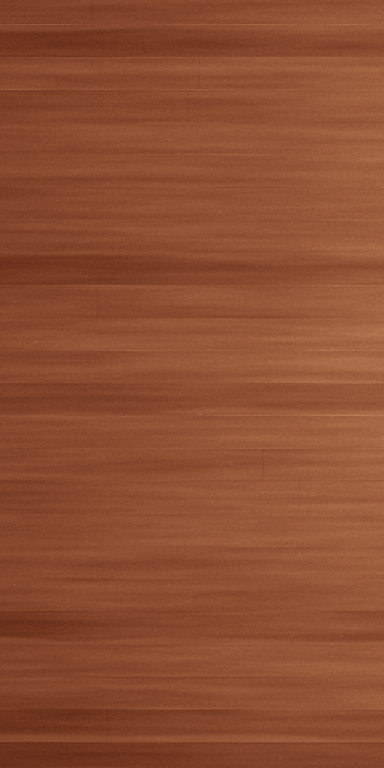
Give the GLSL for this texture, as a Shadertoy shader.

```glsl
// Reddish-brown wooden planks laid horizontally, with streaked grain, thin seams and light wear.

float hash(vec2 p) {
    vec3 q = fract(p.xyx * vec3(0.1031, 0.1030, 0.0973));
    q += dot(q, q.yzx + 33.33);
    return fract((q.x + q.y) * q.z);
}

vec2 gradient(vec2 cell) {
    float angle = 6.2832 * hash(cell);
    return vec2(cos(angle), sin(angle));
}

float gradientNoise(vec2 p) {
    vec2 i = floor(p), f = fract(p);
    vec2 u = f * f * f * (f * (f * 6.0 - 15.0) + 10.0);
    vec2 e = vec2(0.0, 1.0);
    float low = mix(dot(gradient(i), f), dot(gradient(i + e.yx), f - e.yx), u.x);
    float high = mix(dot(gradient(i + e), f - e), dot(gradient(i + 1.0), f - 1.0), u.x);
    return mix(low, high, u.y);
}

// Coverage of a thin line, softened by one pixel
float line(float dist, float halfWidth) {
    float pixel = 1.0 / iResolution.y;
    return clamp((halfWidth - abs(dist)) / pixel + 0.5, 0.0, 1.0) * min(1.0, 2.0 * halfWidth / pixel);
}

// Long, flat streaks, shifted from plank to plank
float streaks(vec2 p, float row) {
    float sum = 0.0, weight = 0.21;
    vec2 scale = vec2(3.0, 62.0);
    for (int i = 0; i < 4; i++) {
        float n = gradientNoise(p * scale + vec2(row * 7.3, float(i) * 19.7));
        sum += weight * (2.0 * smoothstep(-0.5, 0.5, n) - 1.0);
        scale *= vec2(1.9, 1.7);
        weight *= 0.64;
    }
    return sum;
}

// Short, faint scratches scattered over the boards
float scratches(vec2 p) {
    float cover = 0.0;
    for (int i = 0; i < 14; i++) {
        float id = float(i);
        vec2 center = vec2(0.5 * hash(vec2(id, 3.0)), hash(vec2(id, 8.0)));
        float angle = 3.1416 * hash(vec2(id, 13.0));
        vec2 along = vec2(cos(angle), sin(angle)), d = p - center;
        float reach = mix(0.008, 0.025, hash(vec2(id, 21.0)));
        float fade = 1.0 - smoothstep(0.4 * reach, reach, abs(dot(d, along)));
        cover = max(cover, fade * line(dot(d, vec2(-along.y, along.x)), 0.0005));
    }
    return cover;
}

void mainImage(out vec4 fragColor, in vec2 fragCoord) {
    vec2 uv = fragCoord / iResolution.xy;
    vec2 p = uv * vec2(0.5, 1.0);

    // Plank rows, counted from the top
    const float rows = 23.55;
    float level = (1.0 - uv.y) * rows + 0.25;
    float row = floor(level), f = fract(level);
    float seam = floor(level + 0.5);
    float seamDist = (level - seam) / rows;

    // Light falls from the right, strongest at mid height
    float tone = 1.0 * (uv.x - 0.5) + 0.16 - 1.1 * pow(uv.y - 0.54, 2.0);
    tone += 0.25 * smoothstep(0.65, 1.0, uv.x) * (1.0 - smoothstep(0.0, 0.4, abs(uv.y - 0.58)));

    // Plank tone, with a few darker boards that thin out at one edge
    tone += 0.25 * (hash(vec2(row, 5.0)) - 0.5);
    float cycle = mod(row, 11.0);
    float dark = max(step(abs(cycle - 1.0), 0.5), step(abs(cycle - 8.0), 0.5));
    dark = max(dark, step(abs(row - 22.0), 0.5));
    float ragged = 0.16 + 0.2 * gradientNoise(vec2(p.x * 6.0, row * 3.7));
    float depth = row < 11.0 ? f : 1.0 - f;
    dark *= smoothstep(ragged - 0.08, ragged + 0.1, depth);
    tone -= dark * (0.55 + 0.3 * gradientNoise(vec2(p.x * 6.0, row * 1.5)));

    // Wood grain, from broad streaks to fine fibre and pores
    tone += streaks(p, row);
    vec2 turned = vec2(p.x + 0.6 * p.y, p.y - 0.6 * p.x);
    tone += 0.24 * gradientNoise(turned * 240.0);
    tone += 0.2 * (hash(floor(p * 512.0)) - 0.5);

    // Seams: some catch the light, others lie in shadow, all worn away in places
    float worn = smoothstep(-0.3, 0.4, gradientNoise(vec2(p.x * 10.0, seam * 5.3)));
    float glint = hash(vec2(seam, 17.0));
    tone += line(seamDist, 0.0007) * worn * (glint > 0.45 ? 0.65 * glint : -0.5);
    tone -= 0.15 * line(seamDist - 0.0018, 0.0009) * worn;

    // Faint butt joints on a few of the rows
    float jointX = mix(0.12, 0.4, hash(vec2(row, 31.0)));
    float hasJoint = step(hash(vec2(row, 43.0)), 0.2);
    tone -= 0.35 * hasJoint * line(p.x - jointX, 0.0006);

    // Scratches and pale flecks
    tone += 0.25 * scratches(p);
    tone += 0.35 * smoothstep(0.4, 0.65, gradientNoise(p * vec2(75.0, 190.0) + 41.0));

    vec3 wood = vec3(0.554, 0.307, 0.197) + tone * vec3(0.105, 0.1, 0.075);
    wood += tone * tone * vec3(0.0, 0.008, 0.005);
    fragColor = vec4(clamp(wood, 0.0, 1.0), 1.0);
}
```
